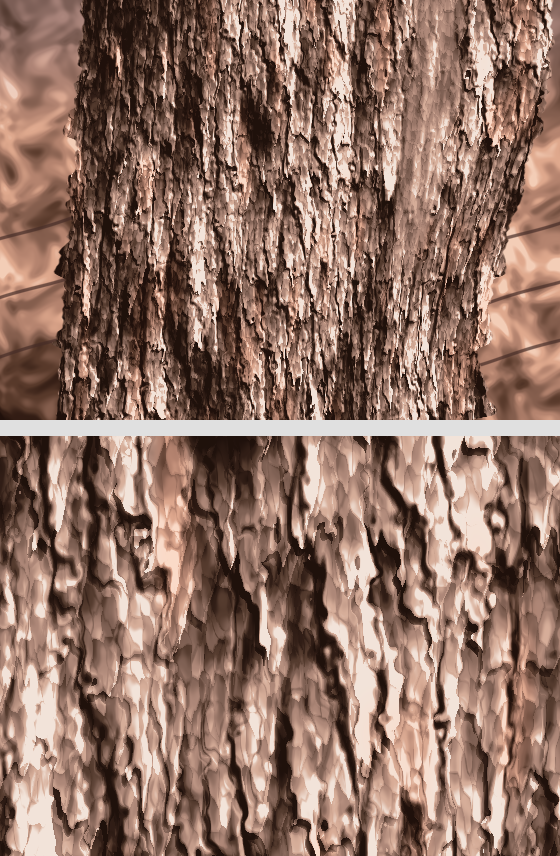
Top, the full canvas; bottom, a detail of the centre.
This texture is drawn by a WebGL 2 fragment shader. Its source:

```glsl
#version 300 es
precision highp float;
// Shaggy sunlit tree trunk with peeling bark in front of soft leaf litter.

#define PLATE_SCALE vec2(19.0, 3.6)
#define CHIP_SCALE vec2(46.0, 12.0)
#define CRUMB_SCALE vec2(105.0, 42.0)
#define FIBRE_SCALE vec2(130.0, 24.0)
#define LIGHT_STEP vec2(0.0032, 0.0058)
#define SLOPE_GAIN 1.2
#define SHADOW_GAIN 0.95
#define CONTRAST 1.12
#define BARK_TONE 0.36
#define LITTER_TONE 0.65

uniform vec2 u_resolution;
out vec4 fragColor;

float hash(vec2 p) {
  vec3 q = fract(p.xyx * 0.1031);
  q += dot(q, q.yzx + 33.33);
  return fract((q.x + q.y) * q.z);
}

float noise(vec2 p) {
  vec2 i = floor(p), f = fract(p);
  f = f * f * (3.0 - 2.0 * f);
  return mix(mix(hash(i), hash(i + vec2(1, 0)), f.x),
             mix(hash(i + vec2(0, 1)), hash(i + vec2(1, 1)), f.x), f.y);
}

// Cellular plates: random height, lifted at the lower end, sunk at the rim by "crack".
float plates(vec2 p, float crack) {
  vec2 cell = floor(p), nearest = vec2(0.0);
  float f1 = 9.0, f2 = 9.0, id = 0.0;
  for (int y = -1; y <= 1; y++)
    for (int x = -1; x <= 1; x++) {
      vec2 c = cell + vec2(x, y);
      vec2 r = c + 0.05 + 0.9 * vec2(hash(c), hash(c + 71.3)) - p;
      float d = max(abs(r.x), 0.8 * abs(r.y)) + 0.2 * abs(r.x + r.y);
      if (d < f1) { f2 = f1; f1 = d; nearest = r; id = hash(c + 19.7); }
      else f2 = min(f2, d);
    }
  return (1.0 - crack + crack * smoothstep(0.0, 0.2, f2 - f1)) * (0.2 + 0.8 * id + 0.5 * nearest.y);
}

float fibres(vec2 p) {
  return 0.6 * noise(p * FIBRE_SCALE) + 0.4 * noise(p * FIBRE_SCALE * vec2(0.5, 2.2) + 9.0);
}

float barkHeight(vec2 p) {
  vec2 q = p;
  q.x += 0.004 * sin(p.y * 11.0 + 5.0 * sin(p.x * 9.0));
  q += vec2(0.009, 0.028) * (noise(p * vec2(58.0, 30.0)) - 0.5);
  q += vec2(0.007, 0.02) * (noise(p * vec2(165.0, 95.0)) - 0.5);
  return 0.42 * plates(q * PLATE_SCALE, 0.75) + 0.35 * plates(q * CHIP_SCALE + 31.0, 0.35) + 0.32 * fibres(p);
}

// Colour from deep crack to sunlit wood.
vec3 ramp(float t) {
  vec3 c = mix(vec3(0.12, 0.065, 0.045), vec3(0.19, 0.115, 0.085), smoothstep(-0.2, 0.1, t));
  c = mix(c, vec3(0.33, 0.23, 0.18), smoothstep(0.1, 0.3, t));
  c = mix(c, vec3(0.50, 0.38, 0.33), smoothstep(0.3, 0.5, t));
  c = mix(c, vec3(0.68, 0.53, 0.47), smoothstep(0.5, 0.68, t));
  c = mix(c, vec3(0.84, 0.68, 0.60), smoothstep(0.68, 0.84, t));
  return mix(c, vec3(0.95, 0.89, 0.85), smoothstep(0.84, 0.98, t));
}

// Outline bumps: strips that flare downward and end abruptly.
float ragged(float y, float seed) {
  float k = y * 6.0 + seed, f = fract(k);
  float strip = pow(hash(vec2(floor(k), seed)), 2.0) * pow(1.0 - f, 2.0) * smoothstep(0.0, 0.1, f);
  return 0.06 * strip + 0.014 * noise(vec2(y * 40.0, seed)) + 0.008 * noise(vec2(y * 110.0, seed));
}

vec3 litter(vec2 p) {
  vec2 q = mat2(0.8, 0.6, -0.6, 0.8) * p + 0.02 * sin(p.yx * 31.0);
  float n = 0.35 * noise(p * vec2(4.0, 8.0)) + 0.4 * noise(q * vec2(17.0, 24.0)) + 0.25 * noise(q.yx * 44.0);
  float far = smoothstep(0.65, 1.0, p.y);
  float tone = LITTER_TONE + 1.25 * (n - 0.5) * (1.0 - 0.5 * far) - 0.13 * far;
  tone -= 0.5 * smoothstep(0.32, 0.1, p.y) * smoothstep(0.3, 0.05, p.x);
  vec3 c = ramp(min(tone, 0.93)) * mix(vec3(1.04, 0.97, 0.92), vec3(0.97, 0.97, 1.02), far);
  // Thin slanting twigs
  float x = p.x > 0.66 ? p.x - 1.2 : p.x;
  for (int i = 0; i < 3; i++) {
    float fi = float(i), line = 0.15 + 0.14 * fi + 0.3 * x + 0.002 * sin(x * 25.0 + fi);
    c = mix(c, vec3(0.27, 0.17, 0.15), 0.7 * smoothstep(0.006, 0.002, abs(p.y - line)));
  }
  return c;
}

vec3 bark(vec2 p) {
  float h = barkHeight(p), slope = 0.0, shadow = 0.0;
  for (int i = 1; i <= 4; i++) {
    float fi = float(i), rise = barkHeight(p + LIGHT_STEP * fi) - h;
    if (i == 1) slope = -rise;
    shadow = max(shadow, rise - 0.07 * fi);
  }
  // Crisp crumbs that break up the plate faces
  vec2 torn = p + vec2(0.004, 0.01) * (noise(p * vec2(90.0, 60.0)) - 0.5);
  float crumb = plates(torn * CRUMB_SCALE, 0.4) - 0.5;
  float tone = h - 0.47 + SLOPE_GAIN * clamp(slope, -0.25, 0.25) - SHADOW_GAIN * shadow + 0.28 * crumb;
  // Broad light and dark streaks, then long open fissures
  float streak = noise(p * vec2(25.0, 3.6) + 7.0) - 0.5, patchy = noise(p * vec2(7.0, 4.0)) - 0.5;
  tone = BARK_TONE + CONTRAST * tone + 0.62 * streak + 0.42 * patchy;
  float bend = 0.012 * (noise(p * vec2(40.0, 22.0)) - 0.5);
  float fissure = abs(noise((p + vec2(bend, 0.0)) * vec2(21.0, 2.6) + 50.0) - 0.5);
  tone -= 0.45 * smoothstep(0.08, 0.03, fissure) * smoothstep(0.4, 0.6, noise(p * vec2(14.0, 7.0) + 21.0));
  tone += 0.06 * smoothstep(0.4, 0.8, p.x) - 0.2 * smoothstep(0.25, 0.0, p.x);
  // Bare strip of smooth pale wood
  float wander = 0.79 + 0.01 * sin(p.y * 9.0) + 0.03 * (noise(p * vec2(30.0, 9.0)) - 0.5);
  float bare = smoothstep(0.055, 0.035, abs(p.x - wander)) * smoothstep(0.25, 0.5, p.y);
  float wood = 0.69 + 0.75 * (fibres(p * vec2(1.0, 0.3)) - 0.5) + 0.4 * streak + 0.12 * crumb;
  tone = mix(tone, wood, 0.75 * bare);
  float rust = 0.4 * smoothstep(0.55, 0.85, noise(p * vec2(26.0, 7.0) + 4.0)) * (1.0 - bare);
  return ramp(tone) * mix(vec3(1.0), vec3(1.08, 0.9, 0.8), rust);
}

void main() {
  vec2 p = gl_FragCoord.xy / u_resolution.y;
  float left = 0.15 + 0.06 * p.y;
  float right = 1.125 + 0.18 * smoothstep(0.05, 0.95, p.y);
  // The grain stands upright in the middle and follows the outline at the sides.
  float across = (p.x - left) / (right - left);
  float grainX = mix(p.x - 0.18, p.x - right + 1.04, smoothstep(0.5, 1.1, across));
  grainX = mix(p.x - left, grainX, smoothstep(0.0, 0.4, across));
  float inside = min(p.x - left + ragged(p.y, 3.0), right + ragged(p.y, 8.0) - p.x);
  float soft = 1.2 / u_resolution.y;
  vec3 color = mix(litter(p), bark(vec2(grainX / 1.04, p.y)), smoothstep(-soft, soft, inside));
  fragColor = vec4(clamp(color, 0.0, 1.0), 1.0);
}
```
